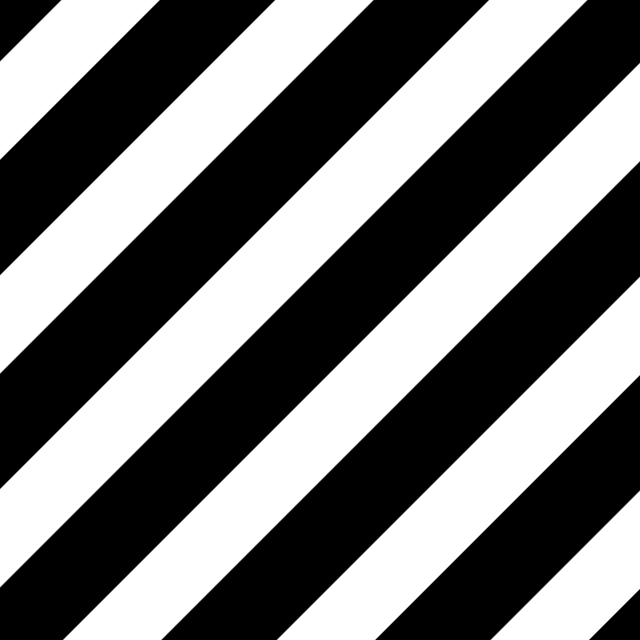
A Shadertoy shader for this pattern:

```glsl
// Bold diagonal stripes, white on black, rising to the right at 45 degrees.
// The diagonal coordinate x - y is folded into equal periods, and the
// distance to the nearest white stripe's centre line gives a smooth edge.

// Distance along the diagonal coordinate to the nearest stripe edge, positive inside
float stripeDistance(float diagonal, float period, float stripeWidth) {
    float fromCentre = abs(fract(diagonal / period) - 0.5) * period;
    return 0.5 * stripeWidth - fromCentre;
}

void mainImage(out vec4 fragColor, in vec2 fragCoord) {
    vec2 position = fragCoord / iResolution.y;

    // A dark stripe is centred just below the main diagonal
    float diagonal = position.x - position.y - 0.0081;
    float inside = stripeDistance(diagonal, 0.3341, 0.1538);

    // Soften the edge over about one pixel on each side
    float softness = 1.2 / iResolution.y;
    float white = smoothstep(-softness, softness, inside);

    fragColor = vec4(vec3(white), 1.0);
}
```
